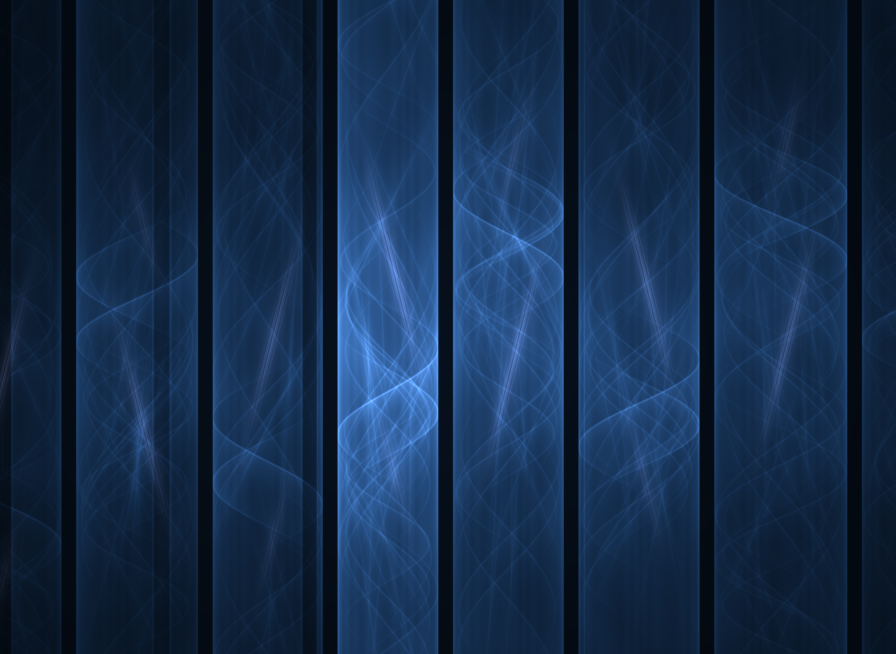
A WebGL 2 fragment shader for this background:

```glsl
#version 300 es
precision highp float;

uniform vec2 u_resolution;
out vec4 fragColor;

// Layout: x spans 0..1, y spans 0..HEIGHT
const float HEIGHT = 0.73;
const int BANDS = 8;
const float GAP_X[9] = float[9](-0.083, 0.0768, 0.2292, 0.3685, 0.4974, 0.6374, 0.789, 0.9538, 1.13);
const float GAP_HALF = 0.0083;
const float LEVEL[8] = float[8](0.35, 0.47, 0.53, 0.93, 0.74, 0.62, 0.53, 0.36);
const float KNOT_Y[8] = float[8](0.17, 0.397, 0.215, 0.293, 0.469, 0.28, 0.488, 0.40);

// Darker slots inside some bands: left, right
const int SLOTS = 4;
const vec2 SLOT[4] = vec2[4](vec2(-0.02, 0.013), vec2(0.171, 0.190), vec2(0.337, 0.354), vec2(0.640, 0.652));
const float SLOT_DARK[4] = float[4](0.5, 0.22, 0.35, 0.12);

// Light and threads
const float GLOW_Y = 0.34;
const float GLOW_SPREAD = 0.20;
const float GLOW_FLOOR = 0.55;
const float BASE = 0.57;
const float LINE = 0.0011;
const float PITCH = 0.031;
const float STREAK_SLOPE = 0.25;
const int THREADS = 24;
const vec3 LAVENDER = vec3(0.36, 0.36, 0.52);

float hash(float n) {
    return fract(sin(n * 12.9898) * 43758.547);
}

float bell(float d, float width) {
    return exp(-d * d / (width * width));
}

float thread(float d) {
    return bell(d, max(LINE, 0.8 / u_resolution.x));
}

// Signed distance to a sine strand that winds inside a band
float strand(float x, float radius, float pitch, float angle) {
    float slope = radius * cos(angle) / pitch;
    return (x - radius * sin(angle)) / sqrt(1.0 + slope * slope);
}

// Bright rim with a translucent fall-off on one side
float sheet(float d, float depth) {
    float side = smoothstep(-LINE, LINE, d);
    return 0.8 * thread(d) + 0.5 * side * exp(-max(d, 0.0) / depth);
}

// Faint net of winding strands and straight fibres
float web(vec2 q, float radius, float seed) {
    float sum = 0.0;
    for (int i = 0; i < THREADS; i++) {
        float id = seed * 37.0 + float(i);
        float a = hash(id), b = hash(id + 0.37), c = hash(id + 0.71);
        float turn = c < 0.5 ? -1.0 : 1.0;
        float pitch = mix(0.025, 0.085, b);
        float r = radius * mix(0.8, 1.0, c);
        float y = q.y - a * HEIGHT;
        float fade = bell(y, 0.11);
        float d = strand(q.x, r * turn, pitch, y / pitch);
        sum += fade * (0.05 * thread(d) + 0.08 * sheet(d * turn, 0.014));
        float lean = (b - 0.5) * 1.1;
        float fibre = (q.x - (c - 0.5) * radius - lean * y) / sqrt(1.0 + lean * lean);
        sum += 0.07 * fade * (thread(fibre) + 0.5 * bell(fibre, 0.006));
    }
    return sum;
}

// Bundle of parallel fibres around a slanted axis
float streak(vec2 q, float lean, float len) {
    float d = (q.x - lean * q.y) / sqrt(1.0 + lean * lean);
    float fibres = 0.65 + 0.22 * sin(d * 1500.0) + 0.13 * sin(d * 2700.0 + 1.0);
    return (bell(d, 0.0055) * fibres + 0.25 * bell(d, 0.014)) * bell(q.y, len);
}

void main() {
    vec2 p = gl_FragCoord.xy / u_resolution * vec2(1.0, HEIGHT);
    float px = 1.0 / u_resolution.x;

    // Find the band that holds this point
    int band = 0;
    for (int i = 1; i < BANDS; i++) band += int(step(GAP_X[i], p.x));
    float left = GAP_X[band] + GAP_HALF;
    float right = GAP_X[band + 1] - GAP_HALF;
    float radius = 0.5 * (right - left);
    vec2 q = vec2(p.x - 0.5 * (left + right), p.y);
    float inset = radius - abs(q.x);
    float inside = smoothstep(-px, px, inset);

    // Direction of the winding in this band
    float knot = KNOT_Y[band];
    float dy = p.y - knot;
    float turn = band % 2 == 1 ? 1.0 : -1.0;
    float rise = knot < 0.35 ? 1.0 : -1.0;
    float tip = band < 3 ? -1.0 : 1.0;

    // Vertical glow and body of the band
    float glow = bell(p.y - mix(GLOW_Y, knot, 0.25), GLOW_SPREAD);
    float light = LEVEL[band] * mix(GLOW_FLOOR, 1.0, glow);
    float mist = sin(p.x * 31.0 + 2.0 * sin(p.y * 17.0)) * sin(p.y * 23.0 + 3.0 * sin(p.x * 19.0));
    float v = BASE + 0.04 * mist + 0.02 * sin(p.x * 410.0 + sin(p.x * 97.0) * 3.0);
    v += 0.10 * exp(-(p.x - left) / 0.03);

    // Rims of the band
    float edge = max(inset, 0.0);
    v += 0.36 * exp(-edge / 0.0018) + 0.14 * exp(-edge / 0.010);

    // Main strands crossing at the knot
    float main1 = strand(q.x, radius * turn, PITCH, dy / PITCH);
    float main2 = strand(q.x, radius * tip, PITCH, (dy + 0.024 * rise) / PITCH + 1.5708);
    v += 0.36 * sheet(main1 * turn, 0.016) * bell(dy, 0.065);
    v += 0.28 * sheet(-main2 * tip, 0.014) * bell(dy + 0.024 * rise, 0.055);
    v += web(q, radius, float(band) + 1.0);

    // Slots with a fine rim
    for (int i = 0; i < SLOTS; i++) {
        vec2 s = SLOT[i];
        float within = smoothstep(s.x - px, s.x + px, p.x) * (1.0 - smoothstep(s.y - px, s.y + px, p.x));
        v *= 1.0 - SLOT_DARK[i] * within;
        v += 0.2 * (thread(p.x - s.x) + thread(p.x - s.y));
    }

    // Blue ramp, from gap to band
    float gapLight = 0.06 + 0.05 * bell(p.x - 0.45, 0.35) * bell(p.y - GLOW_Y, 0.3);
    float b = mix(gapLight, max(light * v, gapLight), inside);
    vec3 color = b * vec3(0.20 + 0.18 * b, 0.56 + 0.08 * b, 1.0);

    // Slanted streaks above and below the knot
    float offset = 0.1 * radius;
    float lean = -turn * STREAK_SLOPE;
    float rays = streak(vec2(q.x - offset, dy - 0.14 * rise), lean, 0.09);
    rays += 0.5 * streak(vec2(q.x - offset, dy + 0.085 * rise), lean, 0.055);
    color += LAVENDER * rays * inside * (0.1 + 0.55 * light);

    fragColor = vec4(min(color, 1.0), 1.0);
}
```
